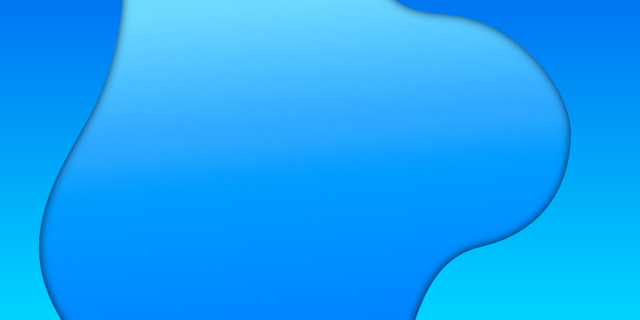
Reproduce this background procedurally as a WebGL 1 fragment shader.

```glsl
precision highp float;
// A glossy blue blob with an inner shadow, over a blue to cyan gradient.
uniform vec2 u_resolution;

const vec3 BACK_TOP = vec3(0.0, 0.46, 0.95);
const vec3 BACK_BOTTOM = vec3(0.0, 0.83, 1.0);
const vec3 BLOB_BOTTOM = vec3(0.0, 0.52, 1.0);
const vec3 BLOB_MIDDLE = vec3(0.0, 0.61, 1.0);
const vec3 SHEEN_BOTTOM = vec3(0.18, 0.66, 1.0);
const vec3 SHEEN_TOP = vec3(0.43, 0.85, 1.0);
const vec3 SHADOW = vec3(0.01, 0.18, 0.36);

const float SHEEN_START = 0.42;
const float SHEEN_END = 0.62;
const float SHEEN_TILT = 0.09;
const float GRAIN = 0.008;
const float SHADOW_WIDTH = 0.017;
const float SHADOW_LOW = 0.72;   // shadow strength at the bottom
const float SHADOW_HIGH = 0.52;  // shadow strength at the top
const int STEPS = 14;            // straight pieces per curve

// Joints of the outline, in canvas heights
const vec2 LEFT_TOP = vec2(0.385, 1.078);
const vec2 LEFT_BEND = vec2(0.273, 0.625);
const vec2 LEFT_BULGE = vec2(0.122, 0.227);
const vec2 LEFT_BOTTOM = vec2(0.234, -0.068);
const vec2 RIGHT_BOTTOM = vec2(1.276, -0.068);
const vec2 RIGHT_WAIST = vec2(1.503, 0.229);
const vec2 RIGHT_BULGE = vec2(1.784, 0.583);
const vec2 RIGHT_SHOULDER = vec2(1.458, 0.945);
const vec2 RIGHT_TOP = vec2(1.172, 1.078);

vec2 bezier(vec2 a, vec2 b, vec2 c, vec2 d, float t) {
  vec2 ab = mix(a, b, t), bc = mix(b, c, t), cd = mix(c, d, t);
  return mix(mix(ab, bc, t), mix(bc, cd, t), t);
}

// Updates the nearest distance (x) and the even-odd side (y) for one curve
void addCurve(vec2 p, vec2 a, vec2 b, vec2 c, vec2 d, inout vec2 field) {
  vec2 start = a;
  for (int i = 1; i <= STEPS; i++) {
    vec2 end = bezier(a, b, c, d, float(i) / float(STEPS));
    vec2 along = end - start, rel = p - start;
    float t = clamp(dot(rel, along) / dot(along, along), 0.0, 1.0);
    field.x = min(field.x, length(rel - along * t));
    if ((start.y > p.y) != (end.y > p.y) && rel.x < along.x * rel.y / along.y) {
      field.y = -field.y;
    }
    start = end;
  }
}

// Signed distance to the blob, negative inside; it is open beyond the canvas
float blobDistance(vec2 p) {
  vec2 f = vec2(10.0, 1.0);
  addCurve(p, LEFT_TOP, vec2(0.385, 0.896), vec2(0.339, 0.745), LEFT_BEND, f);
  addCurve(p, LEFT_BEND, vec2(0.208, 0.508), vec2(0.122, 0.375), LEFT_BULGE, f);
  addCurve(p, LEFT_BULGE, vec2(0.122, 0.128), vec2(0.156, 0.049), LEFT_BOTTOM, f);
  addCurve(p, RIGHT_BOTTOM, vec2(1.318, 0.076), vec2(1.367, 0.198), RIGHT_WAIST, f);
  addCurve(p, RIGHT_WAIST, vec2(1.693, 0.271), vec2(1.784, 0.414), RIGHT_BULGE, f);
  addCurve(p, RIGHT_BULGE, vec2(1.784, 0.724), vec2(1.628, 0.906), RIGHT_SHOULDER, f);
  addCurve(p, RIGHT_SHOULDER, vec2(1.354, 0.969), vec2(1.25, 0.938), RIGHT_TOP, f);
  return f.x * f.y;
}

// Layered sines for a faint texture in the sheen
float grain(vec2 p) {
  float sum = 0.0, weight = 0.5;
  for (int i = 0; i < 4; i++) {
    p = mat2(1.3, 1.1, -1.1, 1.3) * p + 2.7;
    sum += weight * sin(p.x * 31.0 + sin(p.y * 23.0)) * sin(p.y * 37.0);
    weight *= 0.8;
  }
  return sum;
}

vec3 blobColor(vec2 p) {
  float height = p.y - SHEEN_TILT * (p.x - 1.0) + GRAIN * grain(p);
  vec3 base = mix(BLOB_BOTTOM, BLOB_MIDDLE, clamp(height / SHEEN_START, 0.0, 1.0));
  vec3 sheen = mix(SHEEN_BOTTOM, SHEEN_TOP,
                   clamp((height - SHEEN_END) / (1.0 - SHEEN_END), 0.0, 1.0));
  return mix(base, sheen, smoothstep(SHEEN_START, SHEEN_END, height));
}

void main() {
  // Canvas heights, kept centred on a 2 by 1 frame
  vec2 p = (gl_FragCoord.xy - 0.5 * u_resolution) / u_resolution.y + vec2(1.0, 0.5);
  float pixel = 1.0 / u_resolution.y;
  float dist = blobDistance(p);

  vec3 back = mix(BACK_BOTTOM, BACK_TOP, p.y);

  // Inner shadow, darkest along the rim
  float depth = max(-dist, 0.0) / SHADOW_WIDTH;
  float shade = mix(SHADOW_LOW, SHADOW_HIGH, p.y) * exp(-depth * (1.0 + 0.5 * depth));
  vec3 blob = mix(blobColor(p), SHADOW, shade);

  float cover = 1.0 - smoothstep(-0.75 * pixel, 0.75 * pixel, dist);
  gl_FragColor = vec4(mix(back, blob, cover), 1.0);
}
```
